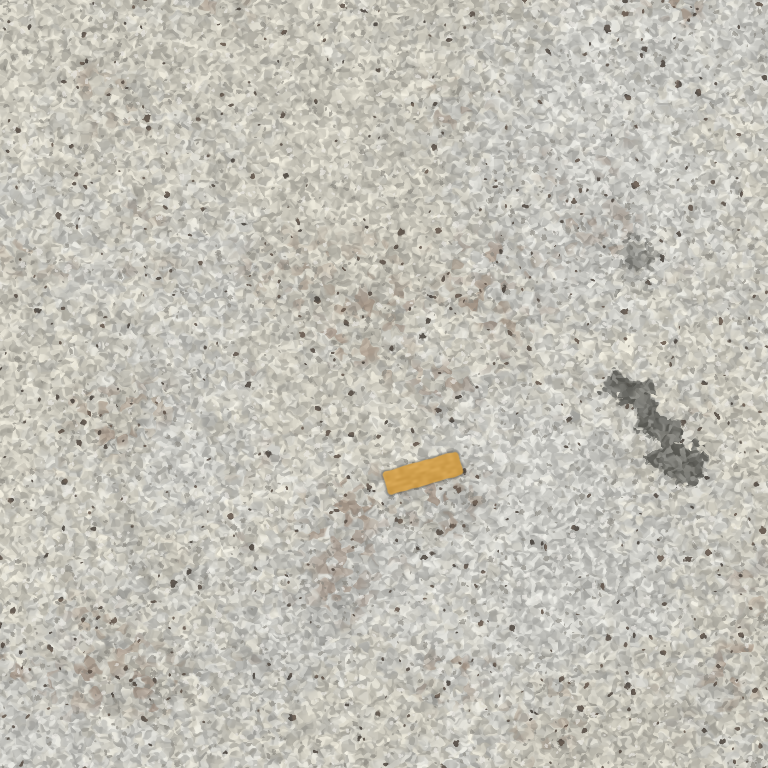
A Shadertoy shader for this texture:

```glsl
const vec3 WARM_TINT = vec3(1.015, 1.000, 0.940);
const vec3 COOL_TINT = vec3(1.000, 1.000, 0.975);
const vec3 RUST = vec3(0.56, 0.46, 0.39);
const vec3 DARK_MINERAL = vec3(0.25, 0.23, 0.21);
const vec3 GREY_MINERAL = vec3(0.54, 0.53, 0.50);
const vec3 PALE_MINERAL = vec3(0.92, 0.91, 0.89);
const vec3 TAR = vec3(0.41, 0.41, 0.39);
const vec3 OCHRE = vec3(0.82, 0.63, 0.31);

vec3 hash3(vec2 p) {
    vec3 q = fract(p.xyx * vec3(0.1031, 0.1030, 0.0973));
    q += dot(q, q.yxz + 33.33);
    return fract((q.xxy + q.yzz) * q.zyx);
}

float noise(vec2 p) {
    vec2 i = floor(p), f = fract(p);
    f = f * f * (3.0 - 2.0 * f);
    float low = mix(hash3(i).x, hash3(i + vec2(1, 0)).x, f.x);
    float high = mix(hash3(i + vec2(0, 1)).x, hash3(i + vec2(1, 1)).x, f.x);
    return mix(low, high, f.y);
}

float fbm(vec2 p) {
    float sum = 0.0, weight = 0.5;
    for (int i = 0; i < 4; i++) {
        sum += weight * noise(p);
        p = mat2(1.6, 1.2, -1.2, 1.6) * p + 17.3;
        weight *= 0.5;
    }
    return sum / 0.9375;
}

// Random values of the nearest cell, blended softly across cell borders
vec3 grains(vec2 p, float sharpness) {
    vec2 cell = floor(p);
    vec4 sum = vec4(0.0);
    for (int y = -1; y <= 1; y++)
    for (int x = -1; x <= 1; x++) {
        vec2 id = cell + vec2(x, y);
        vec2 d = id + hash3(id + 71.0).xy - p;
        sum += vec4(hash3(id), 1.0) * exp(-sharpness * dot(d, d));
    }
    return sum.rgb / sum.a;
}

// Coverage of scattered, rotated, slightly ragged specks
float specks(vec2 p, float density, float radius, float soft, float seed) {
    vec2 cell = floor(p);
    float cover = 0.0;
    for (int y = -1; y <= 1; y++)
    for (int x = -1; x <= 1; x++) {
        vec2 id = cell + vec2(x, y);
        vec3 place = hash3(id + seed), form = hash3(id + seed + 43.0);
        vec2 d = p - id - place.xy;
        float angle = 6.2832 * form.x;
        d = mat2(cos(angle), -sin(angle), sin(angle), cos(angle)) * d;
        d.y *= mix(1.0, 2.0, form.y);
        float size = radius * mix(0.45, 1.3, form.z * form.z);
        float edge = length(d) + size * 0.8 * (noise(p * 6.0 + seed) - 0.5);
        float spot = 1.0 - smoothstep(size - soft, size + soft, edge);
        cover = max(cover, spot * step(place.z, density));
    }
    return cover;
}

float boxDistance(vec2 p, vec2 halfSize, float corner) {
    vec2 d = abs(p) - halfSize + corner;
    return length(max(d, 0.0)) + min(max(d.x, d.y), 0.0) - corner;
}

// Distance to a capsule that widens from a to b
float smearDistance(vec2 p, vec2 a, vec2 b, float startWidth, float endWidth) {
    vec2 along = b - a;
    float t = clamp(dot(p - a, along) / dot(along, along), 0.0, 1.0);
    return length(p - a - along * t) - mix(startWidth, endWidth, t);
}

void mainImage(out vec4 fragColor, in vec2 fragCoord) {
    vec2 uv = fragCoord / iResolution.y;
    float pixel = 1.0 / iResolution.y;

    // Pale ground of ragged grains in two sizes
    vec2 wobble = vec2(noise(uv * 130.0), noise(uv * 130.0 + 50.0)) - 0.5;
    vec2 warped = uv + 0.007 * wobble;
    vec3 fine = grains(warped * vec2(185.0, 200.0), 9.0);
    vec3 coarse = grains(warped * vec2(85.0, 95.0) + 9.0, 9.0);
    float cloud = fbm(uv * 5.0 + 3.0);
    float stain = smoothstep(0.54, 0.80, fbm(uv * vec2(7.0, 9.0) + 21.0));
    float tone = 0.782 + 0.23 * (fine.x - 0.5) + 0.11 * (coarse.x - 0.5);
    tone += 0.07 * (cloud - 0.5) - 0.04 * stain;
    float warmth = smoothstep(0.3, 0.75, fbm(uv * 4.0 + 40.0) + 0.35 * (coarse.z - 0.5));
    vec3 color = tone * mix(COOL_TINT, WARM_TINT, warmth);

    // Rusty grains and mineral specks
    color = mix(color, RUST, 0.5 * stain * smoothstep(0.55, 0.9, coarse.y));
    float pale = specks(uv * 95.0, 0.16, 0.33, pixel * 70.0, 5.0);
    float grey = specks(uv * 105.0, 0.13 + 0.15 * stain, 0.36, pixel * 80.0, 11.0);
    float dark = specks(uv * 62.0, 0.13 + 0.18 * stain, 0.24, pixel * 48.0, 29.0);
    color = mix(color, PALE_MINERAL, 0.65 * pale);
    color = mix(color, GREY_MINERAL, 0.65 * grey);
    color = mix(color, mix(DARK_MINERAL, RUST, 0.5 * coarse.z), 0.85 * dark);

    // Tar smear with crumbling edges, and a fainter patch above it
    float crumble = 0.05 * (fbm(uv * 45.0) - 0.5) + 0.016 * (fine.z - 0.5);
    float smear = smearDistance(uv, vec2(0.810, 0.502), vec2(0.888, 0.398), 0.012, 0.026) + crumble;
    float patchEdge = length((uv - vec2(0.823, 0.660)) * vec2(1.1, 0.9)) - 0.020 + 1.6 * crumble;
    float tar = max(1.0 - smoothstep(-0.003, 0.003, smear),
                    0.6 * (1.0 - smoothstep(-0.005, 0.005, patchEdge)));
    color = mix(color, TAR + 0.24 * (fine.x - 0.5), 0.88 * tar);

    // Ochre stub with a thin contact shadow
    float tilt = 0.27;
    vec2 local = mat2(cos(tilt), -sin(tilt), sin(tilt), cos(tilt)) * (uv - vec2(0.551, 0.384));
    float stub = boxDistance(local, vec2(0.051, 0.0155), 0.005) + 0.002 * (noise(uv * 110.0) - 0.5);
    color *= 1.0 - 0.25 * (1.0 - smoothstep(0.0, 0.004, stub));
    vec3 paper = OCHRE + 0.07 * (noise(local * vec2(150.0, 260.0)) - 0.5) + 0.6 * local.y;
    color = mix(color, paper, 1.0 - smoothstep(-pixel, pixel, stub));

    fragColor = vec4(clamp(color, 0.0, 1.0), 1.0);
}
```
